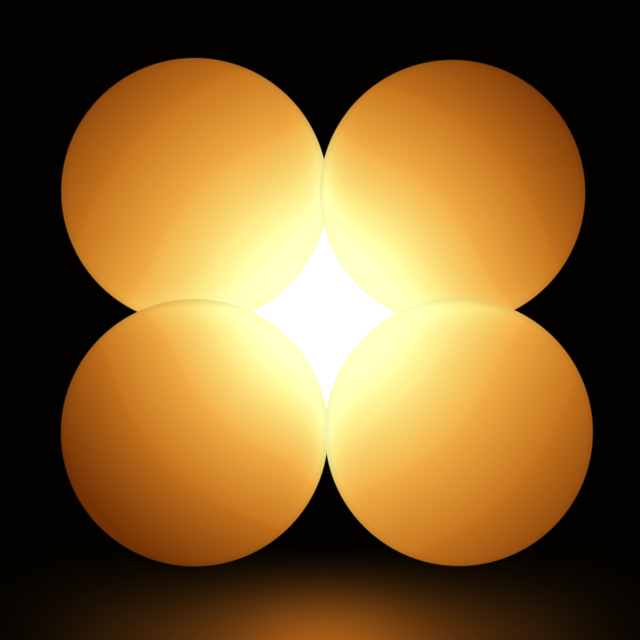
Reproduce this background procedurally as a WebGL 1 fragment shader.

```glsl
precision highp float;

uniform vec2 u_resolution;

const vec2 LAMP = vec2(0.507, 0.516);
const vec3 NIGHT = vec3(0.012, 0.008, 0.0);
const vec3 WHITE = vec3(1.0, 1.0, 0.99);
const vec3 CREAM = vec3(1.0, 1.0, 0.68);
const vec3 YELLOW = vec3(0.98, 0.89, 0.49);
const vec3 AMBER = vec3(0.95, 0.68, 0.27);
const vec3 OCHRE = vec3(0.77, 0.45, 0.11);
const vec3 BROWN = vec3(0.46, 0.20, 0.02);

// Lamp light seen through the disc, cooling with distance
vec3 glowRamp(float d) {
  vec3 col = mix(CREAM, YELLOW, smoothstep(0.09, 0.19, d));
  col = mix(col, AMBER, clamp((d - 0.17) / 0.10, 0.0, 1.0));
  col = mix(col, OCHRE, clamp((d - 0.26) / 0.13, 0.0, 1.0));
  return mix(col, BROWN, clamp((d - 0.38) / 0.15, 0.0, 1.0));
}

// Light leaking along the seams where neighbouring discs meet
float seamLight(vec2 p, vec2 lamp) {
  vec2 axis = abs(p - lamp);
  return 0.09 * exp(-axis.x / 0.026) + 0.055 * exp(-axis.y / 0.035);
}

// Lays one glowing disc over the colour beneath it
vec3 addDisc(vec3 under, vec2 p, vec2 center, float radius, float falloff, float px) {
  float edge = length(p - center) - radius;
  float d = length(p - LAMP) * falloff - seamLight(p, LAMP);
  vec3 col = glowRamp(d) * (1.0 - 0.06 * smoothstep(-0.012, 0.0, edge));
  return mix(under, col, smoothstep(px, -px, edge));
}

// Warm reflection on the floor, strongest below the lamp
vec3 floorGlow(vec2 p, float lampX) {
  float x = p.x - lampX;
  float depth = smoothstep(0.155, -0.02, p.y);
  float middle = exp(-x * x / 0.025);
  float wide = exp(-pow(abs(x) / 0.40, 4.0));
  return vec3(0.66, 0.36, 0.09) * depth * (0.55 * middle + 0.45 * wide);
}

void main() {
  vec2 p = gl_FragCoord.xy / u_resolution;
  float px = 1.1 / min(u_resolution.x, u_resolution.y);

  // Dark room, floor and the lamp in the gap
  vec3 col = NIGHT + floorGlow(p, LAMP.x);
  col = mix(col, WHITE, smoothstep(0.205, 0.19, length(p - LAMP)));

  // Upper pair, then the lower pair in front
  col = addDisc(col, p, vec2(0.304, 0.701), 0.2085, 0.97, px);
  col = addDisc(col, p, vec2(0.707, 0.699), 0.2075, 1.06, px);
  col = addDisc(col, p, vec2(0.304, 0.324), 0.2090, 1.12, px);
  col = addDisc(col, p, vec2(0.717, 0.325), 0.2095, 0.95, px);

  // Soft bloom around the lamp
  float bloom = exp(-pow(length(p - LAMP) / 0.13, 2.0));
  col += vec3(0.10, 0.12, 0.16) * bloom;

  gl_FragColor = vec4(min(col, 1.0), 1.0);
}
```
